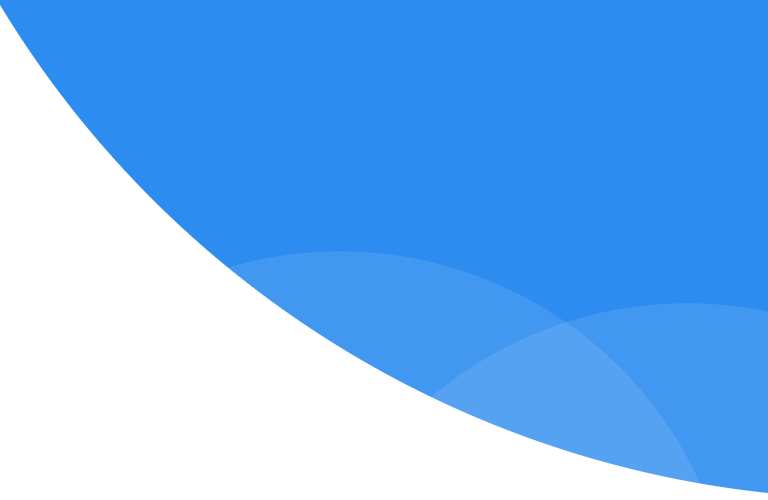
This background is drawn by a Shadertoy shader. Its source:

```glsl
// A flat blue disc enters from the upper right over a white ground.
// Two translucent white discs rise from below, clipped to the blue one;
// every edge is the smoothed signed distance of a circle.

// Smooth coverage of a disc, all lengths in canvas heights
float discCoverage(vec2 point, vec2 center, float radius) {
    float dist = length(point - center) - radius;
    return clamp(0.5 - dist * iResolution.y, 0.0, 1.0);
}

void mainImage(out vec4 fragColor, in vec2 fragCoord) {
    // Keep horizontal places fixed relative to the canvas width
    float aspect = iResolution.x / iResolution.y;
    vec2 point = fragCoord / iResolution.y;
    point.x *= 1.533 / aspect;

    vec3 white = vec3(1.0);
    vec3 blue = vec3(0.176, 0.549, 0.941);

    // Translucent discs, lighter again where they overlap
    blue = mix(blue, white, 0.1 * discCoverage(point, vec2(0.6786, -0.2914), 0.7886));
    blue = mix(blue, white, 0.1 * discCoverage(point, vec2(1.3713, -0.3952), 0.7886));

    // Large disc that holds all the colour
    float largeDisc = discCoverage(point, vec2(1.7495, 2.0458), 2.0433);
    fragColor = vec4(mix(white, blue, largeDisc), 1.0);
}
```
